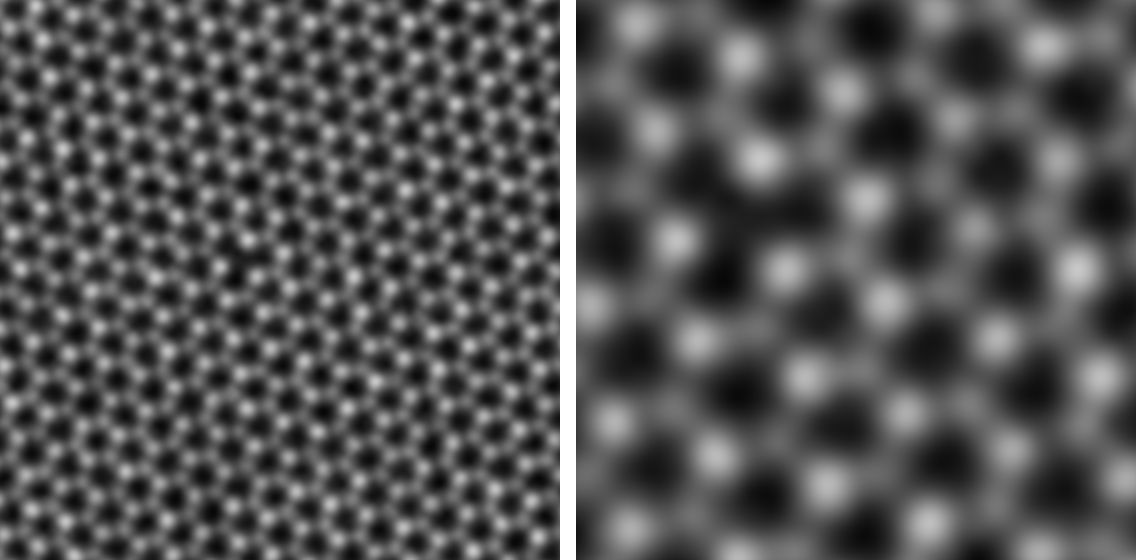
Left, the full canvas; right, a detail of the centre.
Give the GLSL for this pattern, as a WebGL 1 fragment shader.

```glsl
precision highp float;
// A tilted honeycomb of soft grey spots around dark hollows, like an atomic lattice.
// Each skewed cell holds one bright and one dim Gaussian spot, jittered by a hash;
// one dim spot is nearly missing and smooth noise adds a faint blur of grain.

uniform vec2 u_resolution;

float hash(vec2 p) {
  return fract(sin(dot(p, vec2(127.1, 311.7))) * 43758.5453);
}

float smoothNoise(vec2 p) {
  vec2 i = floor(p);
  vec2 f = fract(p);
  f = f * f * (3.0 - 2.0 * f);
  float low = mix(hash(i), hash(i + vec2(1.0, 0.0)), f.x);
  float high = mix(hash(i + vec2(0.0, 1.0)), hash(i + 1.0), f.x);
  return mix(low, high, f.y);
}

// Gaussian spot at a lattice site, with random offset and strength
float spot(vec2 p, vec2 site, mat2 lattice, float strength) {
  vec2 jitter = vec2(hash(site + 3.7), hash(site + 9.2)) - 0.5;
  vec2 d = p - lattice * site - 0.005 * jitter;
  float variation = 0.86 + 0.28 * hash(site + 17.3);
  return strength * variation * exp(-2800.0 * dot(d, d));
}

void main() {
  // Lattice steps along the rows and down the columns, from one dark hollow
  vec2 rowStep = vec2(0.0635, -0.0203);
  vec2 columnStep = vec2(0.01204, -0.0643);
  mat2 lattice = mat2(rowStep, columnStep);
  vec2 p = gl_FragCoord.xy / u_resolution - vec2(0.0521, 0.8561);

  // Invert the lattice to find the current cell
  float area = rowStep.x * columnStep.y - rowStep.y * columnStep.x;
  vec2 cell = floor(vec2(p.x * columnStep.y - p.y * columnStep.x,
                         p.y * rowStep.x - p.x * rowStep.y) / area);

  // Sum the spots of the neighbouring cells
  float grey = 0.015;
  for (int j = -1; j <= 1; j++) {
    for (int i = -1; i <= 1; i++) {
      vec2 c = cell + vec2(float(i), float(j));
      float vacancy = 1.0 - step(distance(c, vec2(5.0, 3.0)), 0.5);
      grey += spot(p, c + 2.0 / 3.0, lattice, 0.64);
      grey += spot(p, c + 1.0 / 3.0, lattice, mix(0.08, 0.41, vacancy));
    }
  }

  // Soft grain at two scales
  grey += 0.07 * (smoothNoise(p * 42.0 + 50.0) - 0.5);
  grey += 0.05 * (smoothNoise(p * 75.0 + 90.0) - 0.5);

  gl_FragColor = vec4(vec3(clamp(grey, 0.03, 1.0)), 1.0);
}
```
